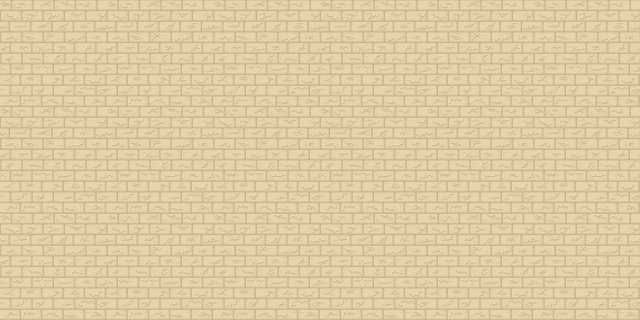
Give the GLSL for this texture, as a Shadertoy shader.

```glsl
const float ROWS = 30.0;                 // courses from bottom to top
const float BRICK_LENGTH = 2.0;          // in course heights
const vec2 TILE = vec2(5.0, 10.0);       // bricks before the wear repeats
const float HALF_JOINT = 0.05;
const float CORNER_RADIUS = 0.12;
const float BEVEL = 0.09;
const float ROW_JITTER = 0.12;           // in brick lengths
const float CRACK_WIDTH = 0.035;
const float CRACK_WANDER = 0.34;
const float FLAKE_DEPTH = 0.22;
const int CRACKS = 2;

const vec3 FACE = vec3(0.90, 0.83, 0.67);
const vec3 SHADE = vec3(0.85, 0.77, 0.62);
const vec3 JOINT = vec3(0.79, 0.70, 0.55);
const vec3 HIGHLIGHT = vec3(0.94, 0.88, 0.73);

vec2 hash22(vec2 p) {
    vec3 a = fract(p.xyx * vec3(0.1031, 0.1030, 0.0973));
    a += dot(a, a.yzx + 33.33);
    return fract((a.xx + a.yz) * a.zy);
}

float gradientDot(vec2 corner, vec2 offset) {
    return dot(hash22(corner) * 2.0 - 1.0, offset);
}

float gradientNoise(vec2 p) {
    vec2 i = floor(p), f = fract(p);
    vec2 u = f * f * f * (f * (f * 6.0 - 15.0) + 10.0);
    vec2 e = vec2(1.0, 0.0);
    float low = mix(gradientDot(i, f), gradientDot(i + e, f - e), u.x);
    float high = mix(gradientDot(i + e.yx, f - e.yx), gradientDot(i + 1.0, f - 1.0), u.x);
    return mix(low, high, u.y);
}

float roundedBox(vec2 p, vec2 halfSize, float radius) {
    vec2 q = abs(p) - halfSize + radius;
    return length(max(q, 0.0)) + min(max(q.x, q.y), 0.0) - radius;
}

// Share of a pixel that lies inside distance d
float coverage(float d, float pixel) {
    return clamp(0.5 - d / pixel, 0.0, 1.0);
}

// One tapered, wandering crack with a flaked lower side and a lit upper lip
vec3 addCrack(vec3 color, vec2 p, vec2 seed, float size, float pixel) {
    vec2 place = hash22(seed) - 0.5;
    vec2 form = hash22(seed + 17.0);
    float angle = mix(-0.25, 0.75, form.x);
    vec2 axis = vec2(cos(angle), sin(angle));
    vec2 q = p - place * vec2(1.0, 0.4);
    float along = dot(q, axis);
    float across = dot(q, vec2(-axis.y, axis.x));

    float halfLength = size * mix(0.35, 0.7, form.y);
    float taper = max(1.0 - abs(along) / halfLength, 0.0);
    float bend = gradientNoise(vec2(along * 3.5, 0.5) + seed * 3.0);
    float jag = gradientNoise(vec2(along * 9.0, 0.5) + seed * 7.0);
    float side = across - CRACK_WANDER * (bend + 0.35 * jag);
    float outside = step(taper, 0.0);

    float depth = FLAKE_DEPTH * sqrt(taper) * (0.6 + 1.2 * jag);
    float flake = coverage(max(side, -side - depth), pixel);
    float lip = coverage(abs(side - 0.08) - 0.03 * taper, pixel);
    float line = coverage(abs(side) - CRACK_WIDTH * sqrt(taper), pixel);

    color = mix(color, SHADE, flake * (1.0 - outside));
    color = mix(color, HIGHLIGHT, 0.6 * lip * (1.0 - outside));
    return mix(color, JOINT, line * (1.0 - outside));
}

void mainImage(out vec4 fragColor, in vec2 fragCoord) {
    float pixel = ROWS / iResolution.y;
    vec2 wall = fragCoord * pixel;

    // Running bond with slightly uneven courses
    float row = floor(wall.y);
    float rowSeed = mod(row, TILE.y);
    float shift = 0.5 * mod(row, 2.0) + ROW_JITTER * (hash22(vec2(rowSeed, 4.0)).x - 0.5);
    float column = wall.x / BRICK_LENGTH + shift;
    vec2 brick = vec2(mod(floor(column), TILE.x), rowSeed);
    vec2 p = vec2((fract(column) - 0.5) * BRICK_LENGTH, fract(wall.y) - 0.5);

    // Stone face with a faint mottle
    vec2 halfSize = vec2(0.5 * BRICK_LENGTH, 0.5) - HALF_JOINT;
    float mottle = gradientNoise(p * vec2(2.0, 4.0) + brick * 11.0);
    vec3 color = mix(FACE, SHADE, 0.5 * smoothstep(0.1, 0.4, mottle));

    // Wear, different on each brick of the tile
    for (int i = 0; i < CRACKS; i++) {
        vec2 seed = brick + vec2(1.0, 23.0) * float(i + 1);
        color = addCrack(color, p, seed, 1.0 - 0.35 * float(i), pixel);
    }

    // Bevel: light along the top and left, shade along the bottom and right
    float lit = coverage(min(halfSize.y - p.y, p.x + halfSize.x) - 0.6 * BEVEL, pixel);
    float shaded = coverage(min(p.y + halfSize.y, halfSize.x - p.x) - BEVEL, pixel);
    color = mix(color, HIGHLIGHT, 0.5 * lit);
    color = mix(color, SHADE, shaded);

    // Mortar
    float body = coverage(roundedBox(p, halfSize, CORNER_RADIUS), pixel);
    fragColor = vec4(mix(JOINT, color, body), 1.0);
}
```
